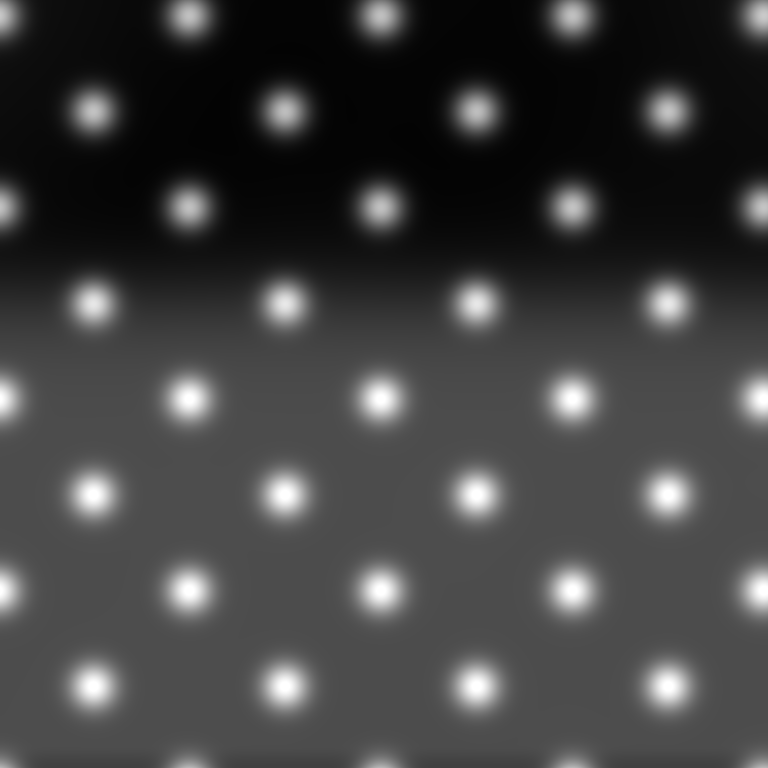
Give the GLSL for this pattern, as a WebGL 2 fragment shader.

```glsl
#version 300 es
precision highp float;

uniform vec2 u_resolution;
out vec4 fragColor;

const vec2 LATTICE_ANCHOR = vec2(-0.003, 0.9795);
const float CELL_SIZE = 0.2495;
const float DOT_SPREAD = 0.02;
const float DOT_GLOW = 0.73;
const float DARK_GREY = 0.012;
const float MID_GREY = 0.3;

vec2 hashGradient(vec2 cell) {
    float h = fract(sin(dot(cell, vec2(127.1, 311.7))) * 4375.85);
    float angle = 6.28319 * h;
    return vec2(cos(angle), sin(angle));
}

float gradientNoise(vec2 p) {
    vec2 i = floor(p);
    vec2 f = p - i;
    vec2 w = f * f * f * (f * (f * 6.0 - 15.0) + 10.0);
    float a = dot(hashGradient(i), f);
    float b = dot(hashGradient(i + vec2(1.0, 0.0)), f - vec2(1.0, 0.0));
    float c = dot(hashGradient(i + vec2(0.0, 1.0)), f - vec2(0.0, 1.0));
    float d = dot(hashGradient(i + vec2(1.0, 1.0)), f - vec2(1.0, 1.0));
    return mix(mix(a, b, w.x), mix(c, d, w.x), w.y);
}

// Soft dot centred on each point of a square lattice
float latticeDot(vec2 p, float size, float spread) {
    vec2 offset = (fract(p / size + 0.5) - 0.5) * size;
    return exp(-dot(offset, offset) / (2.0 * spread * spread));
}

// Two interleaved lattices give staggered rows
float staggeredDots(vec2 p, float size, float spread) {
    return latticeDot(p, size, spread) + latticeDot(p + 0.5 * size, size, spread);
}

// Soft vertical step: 1 below the edge, 0 above it
float softStepDown(float y, float edge, float softness) {
    return 1.0 / (1.0 + exp((y - edge) / softness));
}

// Grey ground fading to near black, with a faint haze in the dark part
float groundShade(vec2 uv, float dark, float light) {
    float lower = softStepDown(uv.y, 0.616, 0.036);
    float side = 2.0 * uv.x - 1.0;
    float haze = 0.05 * side * side * smoothstep(0.6, 1.0, uv.y);
    float cloud = 0.02 * gradientNoise(uv * 3.0) * (1.0 - 0.8 * lower);
    float bottomFade = 0.05 * (1.0 - smoothstep(0.0, 0.03, uv.y));
    return max(mix(dark + haze, light, lower) + cloud - bottomFade, 0.0);
}

void main() {
    vec2 uv = gl_FragCoord.xy / u_resolution;
    float ground = groundShade(uv, DARK_GREY, MID_GREY);
    float dots = staggeredDots(uv - LATTICE_ANCHOR, CELL_SIZE, DOT_SPREAD);
    float shade = min(ground + DOT_GLOW * dots, 1.0);
    fragColor = vec4(vec3(shade), 1.0);
}
```
